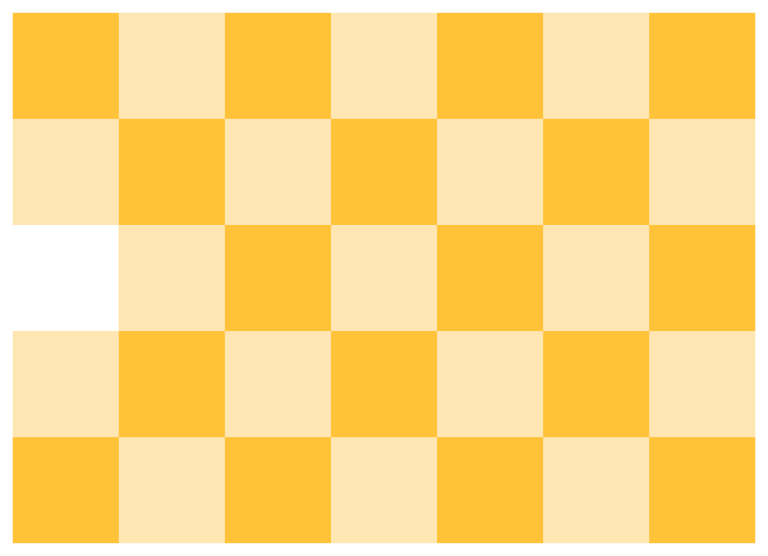
This pattern is drawn by a Shadertoy shader. Its source:

```glsl
#define GRID vec2(7.0, 5.0)
#define CELL_SIZE 0.1908
#define EMPTY_CELL vec2(0.0, 2.0)
#define GOLD vec3(1.0, 0.761, 0.22)
#define CREAM vec3(1.0, 0.902, 0.702)
#define PAPER vec3(1.0)

// Antialiased coverage of an axis-aligned box
float boxCoverage(vec2 p, vec2 center, vec2 halfSize, float pixel) {
    vec2 c = clamp(0.5 + (halfSize - abs(p - center)) / pixel, 0.0, 1.0);
    return c.x * c.y;
}

// Square wave per axis: +1 in even cells, -1 in odd cells, smooth at the lines
vec2 squareWave(vec2 p, float pixel) {
    vec2 lineDistance = 0.5 - abs(fract(p) - 0.5);
    vec2 parity = 1.0 - 2.0 * mod(floor(p), 2.0);
    return parity * clamp(2.0 * lineDistance / pixel, 0.0, 1.0);
}

void mainImage(out vec4 fragColor, in vec2 fragCoord) {
    // Cell units, with the board centered on the canvas
    float pixel = 1.0 / (iResolution.y * CELL_SIZE);
    vec2 p = (fragCoord - 0.5 * iResolution.xy) * pixel + 0.5 * GRID;

    // Alternating squares, with border cells extended outward for clean edges
    vec2 wave = squareWave(clamp(p, vec2(0.5), GRID - 0.5), pixel);
    vec3 color = mix(CREAM, GOLD, 0.5 + 0.5 * wave.x * wave.y);

    // Paper margin and the single empty cell
    float board = boxCoverage(p, 0.5 * GRID, 0.5 * GRID, pixel);
    float hole = boxCoverage(p, EMPTY_CELL + 0.5, vec2(0.5), pixel);
    // Open the hole through to the left margin
    hole = max(hole, boxCoverage(p, EMPTY_CELL + vec2(0.0, 0.5), vec2(0.5), pixel));
    color = mix(PAPER, color, board * (1.0 - hole));

    fragColor = vec4(color, 1.0);
}
```
